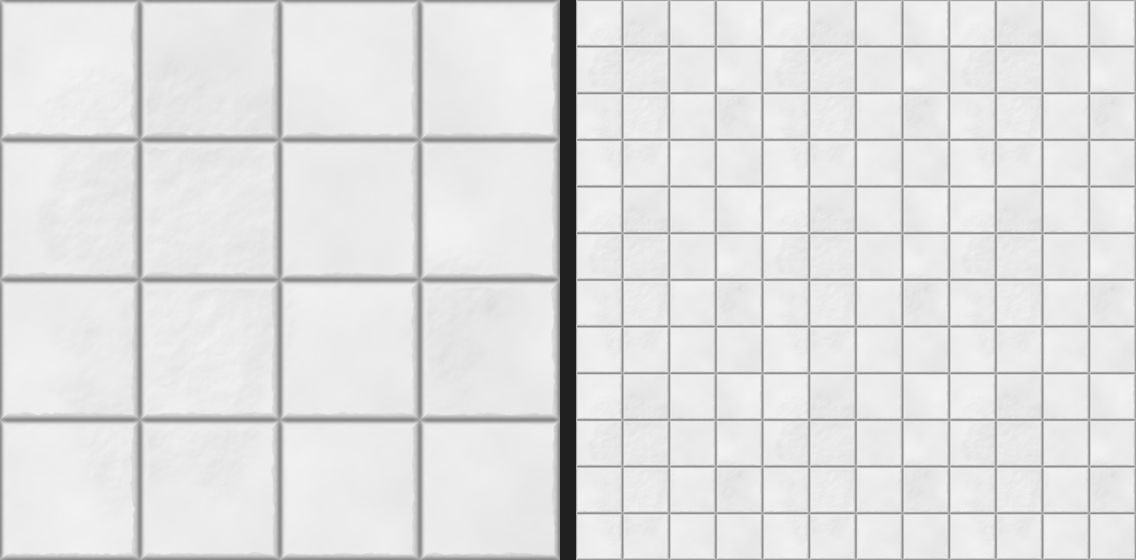
Left: one tile. Right: repeated 3 by 3.
This texture is drawn by a WebGL 1 fragment shader. Its source:

```glsl
precision highp float;
// Four by four glazed white wall tiles with chipped bevels, shaded grooves and uneven relief.

uniform vec2 u_resolution;

float hash(vec2 p) {
  return fract(sin(dot(p, vec2(127.1, 311.7))) * 43758.5453);
}

// Value noise that wraps after a whole number of cells
float wrapNoise(vec2 p, float period) {
  vec2 cell = floor(p);
  vec2 t = fract(p);
  t = t * t * (3.0 - 2.0 * t);
  vec2 a = mod(cell, period);
  vec2 b = mod(cell + 1.0, period);
  return mix(mix(hash(a), hash(vec2(b.x, a.y)), t.x),
             mix(hash(vec2(a.x, b.y)), hash(b), t.x), t.y);
}

float fbm(vec2 uv, float period) {
  float sum = 0.0;
  float weight = 0.533;
  for (int i = 0; i < 4; i++) {
    sum += weight * wrapNoise(uv * period, period);
    period *= 2.0;
    weight *= 0.5;
  }
  return sum;
}

void main() {
  vec2 uv = gl_FragCoord.xy / u_resolution;
  vec2 tile = floor(uv * 4.0);
  vec2 f = fract(uv * 4.0);
  float soft = 4.0 / min(u_resolution.x, u_resolution.y);

  // Glaze: cloudy tone that shifts a little from tile to tile
  float face = 0.925 + 0.07 * (fbm(uv + hash(tile + 3.0), 6.0) - 0.5);
  face += 0.014 * (hash(tile + 17.0) - 0.5);

  // Hammered relief in patches, strongest left of centre
  float patchiness = fbm(uv, 5.0)
    + 0.13 * cos(6.2831853 * (uv.x - 0.23))
    + 0.07 * cos(6.2831853 * (uv.y - 0.55));
  float rough = smoothstep(0.5, 0.66, patchiness);
  vec2 toLight = vec2(-0.003, 0.004);
  float slope = fbm(uv, 30.0) - fbm(uv + toLight, 30.0);
  face += slope * mix(0.015, 0.12, rough) - 0.016 * rough;

  // Distances to the shaded (right, bottom) and lit (left, top) sides
  float shadeDist = min(1.0 - f.x, f.y + 0.008);
  float litDist = min(f.x, 1.0 - f.y);
  float shaded = smoothstep(-soft, soft, litDist - shadeDist);

  // Ragged bevels, with a thin pale lip on the lit sides
  float chips = fbm(uv, 44.0) - 0.5;
  float grain = fbm(uv, 120.0) - 0.5;
  float shadeEdge = 0.053 + 0.045 * chips;
  float shadeBevel = 1.0 - smoothstep(-soft, soft, shadeDist - shadeEdge);
  float litBevel = 1.0 - smoothstep(-soft, soft, litDist - 0.055 - 0.05 * chips);
  float shadeTone = 0.81 + 0.05 * grain + 0.05 * smoothstep(0.025, 0.06, shadeDist);
  float tone = mix(face, 0.928 + 0.03 * grain, litBevel * (1.0 - shaded) * 0.8);
  tone = mix(tone, shadeTone, shadeBevel * shaded);

  // Dark groove that pinches and lightens where the lines cross
  vec2 d = min(f, 1.0 - f);
  float across = min(d.x, d.y) / 0.021;
  float along = max(d.x, d.y);
  float groove = exp(-across * across) * mix(0.65, 1.0, smoothstep(0.0, 0.06, along));
  tone = mix(tone, 0.54, groove);

  gl_FragColor = vec4(vec3(clamp(tone, 0.0, 1.0)), 1.0);
}
```
